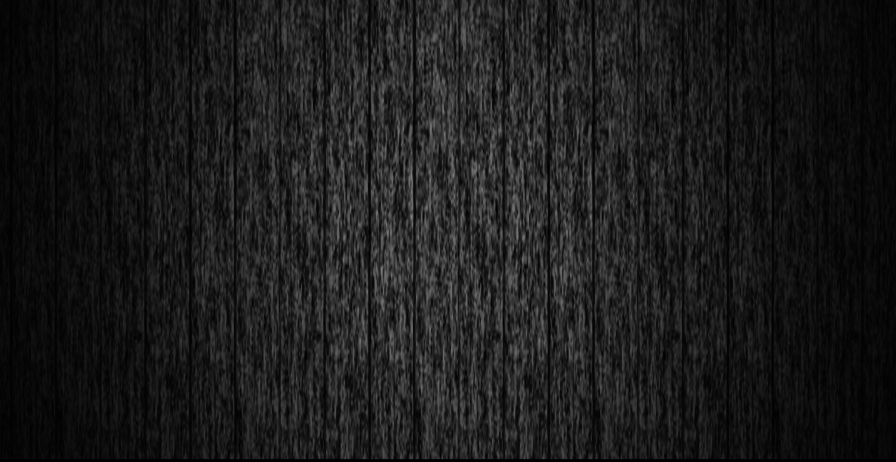
This texture is drawn by a Shadertoy shader. Its source:

```glsl
const float PLANK_WIDTH = 0.05;               // fraction of canvas width
const float FIRST_SEAM = 0.0125;
const float PLANKS_PER_TILE = 4.0;
const vec4 SEAM_DEPTH = vec4(1.0, 0.95, 0.6, 0.78);
const float SEAM_HALF_WIDTH = 0.0011;
const vec2 KNOT_POS = vec2(0.1405, 0.596);    // tile x, canvas y
const float KNOT_SPACING = 0.326;
const vec2 KNOT_SIZE = vec2(0.005, 0.012);
const vec2 LIGHT_CENTER = vec2(0.5, 0.52);
const vec2 LIGHT_SPREAD = vec2(0.34, 0.80);
const float LIGHT_GAIN = 0.54;
const float BOTTOM_EDGE = 0.006;

float hash(vec2 p) {
    return fract(sin(dot(p, vec2(127.1, 311.7))) * 43758.5453);
}

float noise(vec2 p) {
    vec2 i = floor(p);
    vec2 f = fract(p);
    f = f * f * (3.0 - 2.0 * f);
    float low = mix(hash(i), hash(i + vec2(1.0, 0.0)), f.x);
    float high = mix(hash(i + vec2(0.0, 1.0)), hash(i + 1.0), f.x);
    return mix(low, high, f.y);
}

// One column of noise with its own vertical phase
float strand(float column, float y) {
    y += 13.0 * hash(vec2(column, 3.7));
    float i = floor(y);
    float f = fract(y);
    f = f * f * (3.0 - 2.0 * f);
    return mix(hash(vec2(column, i)), hash(vec2(column, i + 1.0)), f);
}

float strands(vec2 p) {
    float column = floor(p.x);
    float f = smoothstep(0.0, 1.0, p.x - column);
    return mix(strand(column, p.y), strand(column + 1.0, p.y), f);
}

// Thin vertical fibres at several lengths, returned as brightness
float woodGrain(vec2 p) {
    p.x += 0.003 * (noise(p * vec2(40.0, 12.0)) - 0.5);
    float fibres = 0.32 * strands(p * vec2(530.0, 85.0));
    fibres += 0.30 * strands(p * vec2(610.0, 210.0) + 17.0);
    fibres += 0.25 * strands(p * vec2(430.0, 16.0) + 41.0);
    fibres += 0.13 * strands(p * vec2(230.0, 40.0) + 73.0);
    float tone = pow(smoothstep(0.02, 0.98, fibres), 1.35);

    // Long dark cracks
    float crack = smoothstep(0.74, 0.92, strands(p * vec2(290.0, 6.0) + 97.0));
    return tone * (1.0 - 0.42 * crack);
}

// Offset to the nearest knot, scaled by its size
vec2 knotOffset(vec2 tile) {
    vec2 d = tile - KNOT_POS;
    d.y -= KNOT_SPACING * floor(d.y / KNOT_SPACING + 0.5);
    return d / KNOT_SIZE;
}

float vignette(vec2 uv) {
    vec2 d = (uv - LIGHT_CENTER) / LIGHT_SPREAD;
    return exp(-dot(d, d));
}

void mainImage(out vec4 fragColor, in vec2 fragCoord) {
    vec2 uv = fragCoord / iResolution.xy;
    float aspect = iResolution.y / iResolution.x;
    float pixel = 1.0 / iResolution.x;

    // Four planks form a tile that repeats sideways
    float across = uv.x - FIRST_SEAM;
    vec2 tile = vec2(mod(across, PLANK_WIDTH * PLANKS_PER_TILE), uv.y);
    float plank = floor(tile.x / PLANK_WIDTH);

    // Grain bends around the knots
    vec2 knot = knotOffset(tile);
    float knotFade = exp(-0.35 * dot(knot, knot));
    vec2 grainPos = vec2(tile.x, uv.y * aspect);
    grainPos.x -= 0.001 * knot.x * knotFade;
    float tone = woodGrain(grainPos + vec2(plank * 0.37, plank * 0.71));

    // Mottled dark knots and faint worn patches
    float mottle = noise(grainPos * vec2(400.0, 260.0) + 31.0);
    float knotMask = smoothstep(0.25, 0.9, knotFade * (0.3 + mottle));
    tone *= 1.0 - 0.55 * knotMask;
    float patches = noise(grainPos * vec2(80.0, 30.0) + 59.0);
    tone *= mix(0.91, 1.06, patches);

    // Dark seams with a thin lit lip and a soft shadow
    float seamIndex = floor(across / PLANK_WIDTH + 0.5);
    int seamKind = int(mod(seamIndex, PLANKS_PER_TILE));
    float depth = SEAM_DEPTH[seamKind];
    float seamX = across - seamIndex * PLANK_WIDTH;
    seamX += 0.0006 * (noise(vec2(seamIndex * 9.0, uv.y * 24.0)) - 0.5);
    float seam = 1.0 - smoothstep(SEAM_HALF_WIDTH - 0.5 * pixel,
                                  SEAM_HALF_WIDTH + pixel, abs(seamX));
    float lipX = (seamX + 2.6 * SEAM_HALF_WIDTH) / SEAM_HALF_WIDTH;
    float lip = exp(-lipX * lipX) * noise(vec2(seamIndex, uv.y * 18.0));
    float shadow = exp(-abs(seamX) / 0.003);
    tone *= 1.0 - 0.22 * depth * shadow;
    tone += 0.16 * depth * lip;
    tone *= 1.0 - 0.84 * depth * seam;

    // Central light and the dark strip along the bottom
    float level = 0.006 + LIGHT_GAIN * tone * vignette(uv);
    float edge = 0.5 / iResolution.y;
    level *= smoothstep(BOTTOM_EDGE - edge, BOTTOM_EDGE + edge, uv.y);
    fragColor = vec4(vec3(level), 1.0);
}
```
